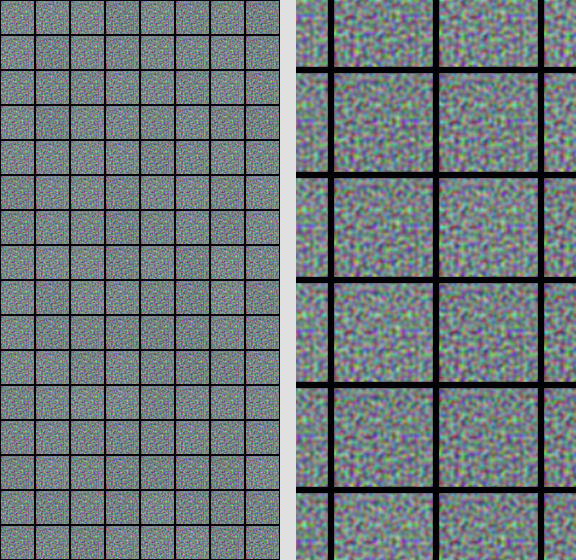
Left: the whole. Right: its middle third, enlarged.
A Shadertoy shader for this pattern:

```glsl
// Grid of square tiles filled with fine coloured grain, parted by dark lines.

const vec2  TILES       = vec2(8.0, 16.0);         // repeats across and down
const float LINE_HALF   = 0.031;                   // half line width, in tiles
const vec3  LINE_COLOR  = vec3(0.0, 0.0, 0.02);
const vec3  TILE_COLOR  = vec3(0.472, 0.518, 0.527);
const vec3  GRAIN_AMP   = vec3(0.36, 0.44, 0.40);  // contrast per channel
const float GRAIN_FREQ  = 18.3;                    // grain cells per tile
const float TILE_VARY   = 0.22;                    // share of grain unique to a tile
const float TONE_VARY   = 0.012;                   // brightness shift between tiles
const float ROW_COUNT   = 6.0;                     // faint speckle rows per tile
const float ROW_AMP     = 0.2;
const float EDGE_BOOST  = 0.35;                    // stronger grain at left and bottom
const float EDGE_WIDTH  = 0.1;
const float TAU         = 6.28319;

float hash(vec2 p) {
    vec3 q = fract(p.xyx * vec3(0.1031, 0.1030, 0.0973));
    q += dot(q, q.yzx + 33.33);
    return fract((q.x + q.y) * q.z);
}

// Dot product of a random unit gradient with the offset from its corner
float cornerSlope(vec2 corner, vec2 offset) {
    float angle = TAU * hash(corner);
    return dot(vec2(cos(angle), sin(angle)), offset);
}

float gradientNoise(vec2 p) {
    vec2 i = floor(p), f = fract(p);
    vec2 u = f * f * f * (f * (f * 6.0 - 15.0) + 10.0);
    vec2 e = vec2(1.0, 0.0);
    float low  = mix(cornerSlope(i, f), cornerSlope(i + e, f - e), u.x);
    float high = mix(cornerSlope(i + e.yx, f - e.yx), cornerSlope(i + 1.0, f - 1.0), u.x);
    return mix(low, high, u.y);
}

// Independent grain for red, green and blue
vec3 colorGrain(vec2 p) {
    return vec3(gradientNoise(p + vec2(11.37, 5.61)),
                gradientNoise(p + vec2(71.83, 43.29)),
                gradientNoise(p + vec2(137.59, 97.17)));
}

void mainImage(out vec4 fragColor, in vec2 fragCoord) {
    vec2 grid = fragCoord / iResolution.xy * TILES;
    vec2 tile = floor(grid);
    vec2 local = fract(grid);
    vec2 pixel = TILES / iResolution.xy;

    // Grain shared by all tiles, with a little of each tile's own
    vec2 p = local * GRAIN_FREQ;
    vec3 grain = colorGrain(p) + TILE_VARY * colorGrain(p + 29.0 * (tile + 1.0));

    // Faint rows and livelier left and bottom edges
    float rows = 1.0 + ROW_AMP * cos(TAU * ROW_COUNT * local.y);
    float edge = 1.0 - smoothstep(LINE_HALF, EDGE_WIDTH, min(local.x, local.y));
    float strength = rows + EDGE_BOOST * edge;

    float tone = TONE_VARY * (2.0 * hash(tile + 3.0) - 1.0);
    vec3 color = TILE_COLOR + tone + GRAIN_AMP * grain * strength;

    // Dark lines centred on the tile borders
    vec2 border = min(local, 1.0 - local) - LINE_HALF;
    vec2 inside = smoothstep(-0.5 * pixel, 0.5 * pixel, border);
    color = mix(LINE_COLOR, color, inside.x * inside.y);

    fragColor = vec4(clamp(color, 0.0, 1.0), 1.0);
}
```
